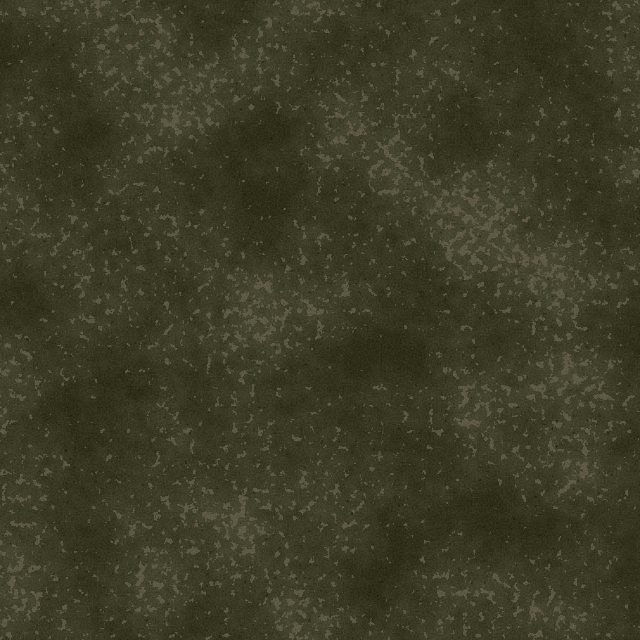
Reproduce this texture procedurally as a Shadertoy shader.

```glsl
vec2 randomGradient(vec2 cell) {
    uvec2 q = uvec2(ivec2(cell) + 4096);
    uint h = q.x * 1597334677u ^ q.y * 3812015801u;
    h = (h ^ (h >> 15)) * 2246822519u;
    h ^= h >> 13;
    float angle = 6.28318 * float(h & 65535u) / 65536.0;
    return vec2(cos(angle), sin(angle));
}

float gradientNoise(vec2 p) {
    vec2 cell = floor(p), f = p - cell;
    vec2 fade = f * f * f * (f * (f * 6.0 - 15.0) + 10.0);
    float a = dot(randomGradient(cell), f);
    float b = dot(randomGradient(cell + vec2(1, 0)), f - vec2(1, 0));
    float c = dot(randomGradient(cell + vec2(0, 1)), f - vec2(0, 1));
    float d = dot(randomGradient(cell + vec2(1, 1)), f - vec2(1, 1));
    return mix(mix(a, b, fade.x), mix(c, d, fade.x), fade.y);
}

float fbm(vec2 p, int octaves) {
    float sum = 0.0, amplitude = 1.0;
    for (int i = 0; i < octaves; i++) {
        sum += amplitude * gradientNoise(p);
        p = mat2(1.6, 1.2, -1.2, 1.6) * p + 17.3;
        amplitude *= 0.6;
    }
    return sum;
}

void mainImage(out vec4 fragColor, in vec2 fragCoord) {
    vec2 uv = fragCoord / min(iResolution.x, iResolution.y);

    // Broad cloudy patches with finer mottling
    float cloud = fbm(uv * 4.5 + 3.7, 5);
    float mottle = fbm(uv * 48.0 + 31.0, 3);
    float tone = clamp(0.47 + 0.8 * cloud + 0.25 * mottle, 0.0, 1.0);
    vec3 color = mix(vec3(0.18, 0.18, 0.095), vec3(0.285, 0.28, 0.195), tone);

    // Ragged pale flecks, crowded where the cloud is light
    float fleck = fbm(uv * 75.0 + 11.0, 3) + 0.5 * cloud;
    float fleckMask = smoothstep(0.33, 0.47, fleck);
    color = mix(color, vec3(0.385, 0.365, 0.285), 0.85 * fleckMask);

    // Sparse dark pits
    float pit = smoothstep(0.38, 0.55, gradientNoise(uv * 150.0 + 57.0));
    color *= 1.0 - 0.25 * pit;

    // Fine grain
    color += 0.065 * gradientNoise(uv * 370.0 + 5.0);

    fragColor = vec4(color, 1.0);
}
```
